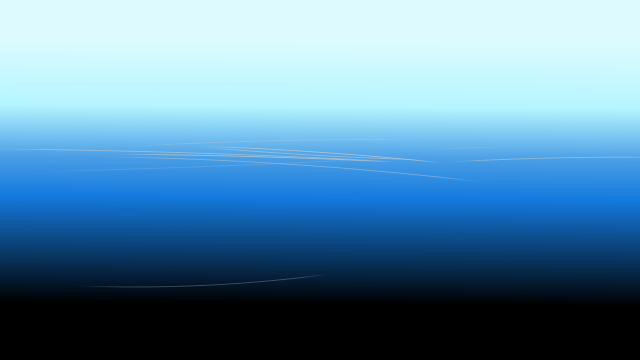
A WebGL 2 fragment shader for this background:

```glsl
#version 300 es
precision highp float;
// A calm sky-to-deep-water gradient crossed by thin, fading curved strands.

uniform vec2 u_resolution;
out vec4 fragColor;

const int STRAND_COUNT = 10;
const vec3 STRAND_COLOR = vec3(0.74, 0.79, 0.80);
const float STRAND_WIDTH = 0.0024;
const float HORIZON_TILT = 0.012;

// Left end, right end and opacity of each strand.
const vec3 SPANS[STRAND_COUNT] = vec3[](
    vec3(0.20, 0.65, 0.40), vec3(0.30, 0.70, 0.80), vec3(0.30, 0.66, 0.65),
    vec3(-0.05, 0.62, 0.65), vec3(0.16, 0.63, 0.80), vec3(0.13, 0.77, 0.50),
    vec3(0.05, 0.58, 0.22), vec3(0.69, 1.03, 0.60), vec3(0.11, 0.52, 0.32),
    vec3(0.68, 0.78, 0.25));

// Heights at the left end, middle and right end.
const vec3 HEIGHTS[STRAND_COUNT] = vec3[](
    vec3(0.593, 0.609, 0.612), vec3(0.595, 0.577, 0.546), vec3(0.594, 0.570, 0.556),
    vec3(0.587, 0.576, 0.551), vec3(0.572, 0.565, 0.549), vec3(0.565, 0.544, 0.491),
    vec3(0.523, 0.537, 0.558), vec3(0.549, 0.561, 0.563), vec3(0.207, 0.207, 0.240),
    vec3(0.586, 0.589, 0.590));

float ramp(float low, float high, float value) {
    return clamp((value - low) / (high - low), 0.0, 1.0);
}

// Layered linear blends from black depth to pale sky.
vec3 waterAndSky(float height) {
    vec3 color = mix(vec3(0.0), vec3(0.08, 0.48, 0.87), ramp(0.155, 0.451, height));
    color = mix(color, vec3(0.29, 0.62, 0.90), ramp(0.451, 0.560, height));
    color = mix(color, vec3(0.71, 0.96, 1.00), ramp(0.560, 0.704, height));
    return mix(color, vec3(0.865, 0.985, 1.00), ramp(0.704, 0.890, height));
}

// Parabola through three evenly spaced heights.
float curveHeight(vec3 heights, float t) {
    float bend = 2.0 * (heights.x - 2.0 * heights.y + heights.z);
    return heights.x + t * (heights.z - heights.x - bend) + bend * t * t;
}

// Antialiased coverage of one strand, fading toward both ends.
float strand(vec2 point, vec3 span, vec3 heights, float pixel) {
    float t = (point.x - span.x) / (span.y - span.x);
    float offset = abs(point.y - curveHeight(heights, t));
    float line = clamp((0.5 * STRAND_WIDTH - offset) / pixel + 0.5, 0.0, 1.0);
    line *= min(1.0, STRAND_WIDTH / pixel + 0.3);
    float fade = smoothstep(0.0, 0.25, t) * (1.0 - smoothstep(0.85, 1.0, t));
    return line * fade * span.z;
}

void main() {
    vec2 point = gl_FragCoord.xy / u_resolution;
    float pixel = 1.0 / u_resolution.y;

    // Background, tipped slightly down to the right.
    vec3 color = waterAndSky(point.y + HORIZON_TILT * (point.x - 0.5));

    // Strands over the water.
    for (int i = 0; i < STRAND_COUNT; i++) {
        float coverage = strand(point, SPANS[i], HEIGHTS[i], pixel);
        color = mix(color, STRAND_COLOR, coverage);
    }

    fragColor = vec4(color, 1.0);
}
```
